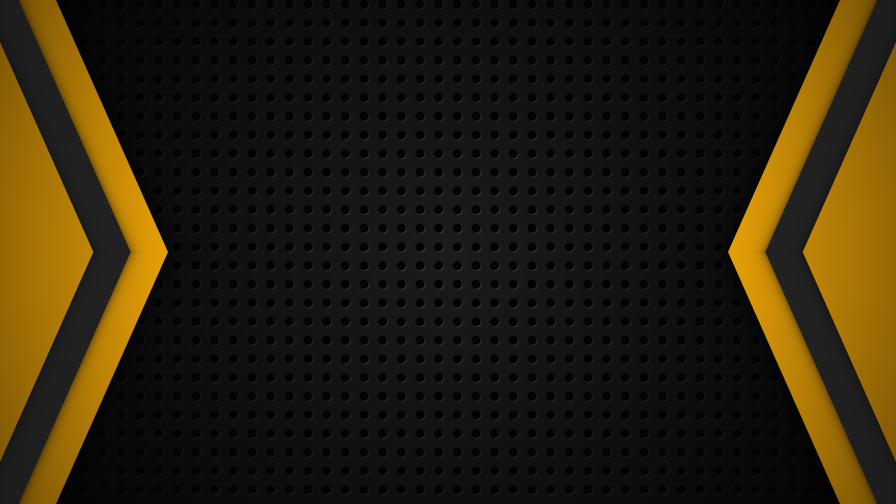
Reproduce this background procedurally as a Shadertoy shader.

```glsl
const vec3 GOLD = vec3(0.90, 0.625, 0.03);
const vec3 BAND = vec3(0.135);
const vec3 HOLE = vec3(0.012);
const float PANEL_CENTRE = 0.108;   // panel grey in the middle
const float PANEL_FALLOFF = 0.10;   // grey lost per unit of radius
const float GOLD_FALLOFF = 1.05;    // gold dimming per unit of radius
const float APEX_RADIUS = 0.556;    // radius at which gold is brightest
const float PITCH = 1.0 / 27.0;     // spacing of the perforation
const vec2 GRID_SHIFT = vec2(0.5, 0.27);
const float HOLE_RADIUS = 0.24;     // in cells
const vec2 RIM_SHIFT = vec2(0.045, -0.045);
const float RIM_LIGHT = 2.3;
const float SLOPE = 4.0 / 9.0;      // horizontal run of the chevrons per unit of height
const float REACH_OUTER = 1.0 / 3.0;
const float REACH_BAND = 7.0 / 27.0;
const float REACH_INNER = 5.0 / 27.0;

// Coverage of a shape with signed distance d, smoothed over one pixel
float cover(float d, float pixel) {
    return clamp(0.5 - d / pixel, 0.0, 1.0);
}

// Signed distance to a chevron pointing inward from the nearest side
float chevron(vec2 p, float halfWidth, float reach) {
    float fromSide = halfWidth - abs(p.x);
    return (fromSide - reach + SLOPE * abs(p.y)) * inversesqrt(1.0 + SLOPE * SLOPE);
}

// Darkening cast outside a shape
float shadow(float d, float size, float strength) {
    return 1.0 - strength * exp(-max(d, 0.0) / size);
}

// Perforated panel with lit lower right rims
vec3 panel(vec2 p, float pixel) {
    float grey = max(PANEL_CENTRE - PANEL_FALLOFF * length(p), 0.02);
    vec2 cell = fract(p / PITCH - GRID_SHIFT + 0.5) - 0.5;
    float cellPixel = pixel / PITCH;
    float rim = cover(length(cell - RIM_SHIFT) - HOLE_RADIUS, cellPixel);
    float hole = cover(length(cell) - HOLE_RADIUS, cellPixel);
    float lit = smoothstep(-0.1, 0.25, dot(cell, normalize(RIM_SHIFT)));
    vec3 color = vec3(grey * mix(1.0, RIM_LIGHT, rim * lit));
    return mix(color, HOLE, hole);
}

void mainImage(out vec4 fragColor, in vec2 fragCoord) {
    float pixel = 1.0 / iResolution.y;
    vec2 p = (fragCoord - 0.5 * iResolution.xy) * pixel;
    float halfWidth = 0.5 * iResolution.x * pixel;

    float outer = chevron(p, halfWidth, REACH_OUTER);
    float band = chevron(p, halfWidth, REACH_BAND);
    float inner = chevron(p, halfWidth, REACH_INNER);

    // Surfaces dim away from the centre
    float dim = clamp(1.0 - GOLD_FALLOFF * (length(p) - APEX_RADIUS), 0.0, 1.1);
    vec3 gold = GOLD * dim;
    vec3 dark = BAND * mix(1.0, dim, 0.35);

    // Stack the layers, each shading the one below
    vec3 color = panel(p, pixel) * shadow(outer, 0.025, 0.5);
    color = mix(color, gold * shadow(band, 0.009, 0.4), cover(outer, pixel));
    color = mix(color, dark * shadow(inner, 0.009, 0.3), cover(band, pixel));
    color = mix(color, gold, cover(inner, pixel));
    fragColor = vec4(color, 1.0);
}
```
